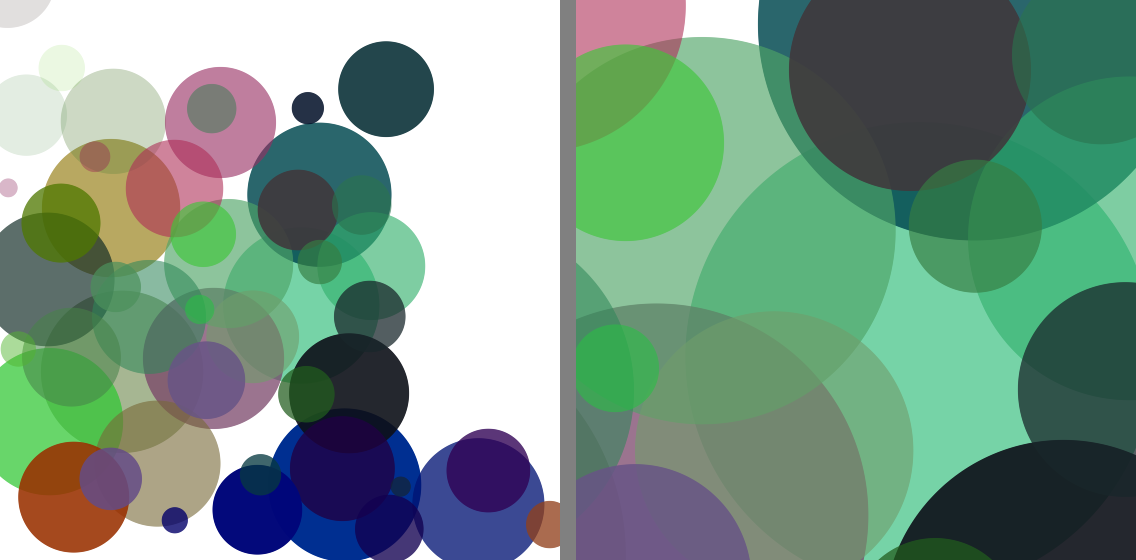
Left, the full canvas; right, a detail of the centre.
Reproduce this background procedurally as a Shadertoy shader.

```glsl
// Draws a crowd of overlapping translucent coloured discs on white.

vec3 hash3(float n) {
    vec3 p = fract(n * vec3(0.1031, 0.1030, 0.0973));
    p += dot(p, p.yzx + 33.33);
    return fract((p.xxy + p.yzz) * p.zyx);
}

// Evenly spread centres, leaving clearings at the right and along the top.
vec2 discCenter(float i) {
    vec2 spread = fract(vec2(0.31, 0.42) + i * vec2(0.7549, 0.5698));
    float top = mix(1.02, 0.84, smoothstep(0.0, 0.4, spread.x));
    float y = spread.y * top - 0.01;
    float right = mix(1.0, 0.70, smoothstep(0.10, 0.35, y));
    vec2 jitter = (hash3(i + 71.0).xy - 0.5) * 0.10;
    return vec2(spread.x * right, y) + jitter;
}

// Pigment with its opacity; navy gathers near the bottom.
vec4 discPigment(float i, float height) {
    float pick = fract(i * 0.618 + 0.27);
    float navyShare = mix(0.50, 0.03, smoothstep(0.15, 0.35, height));
    vec4 pigment = vec4(0.07, 0.22, 0.18, 0.82);                     // deep green
    if (pick < navyShare) pigment = vec4(0.07, 0.05, 0.40, 0.86);    // navy
    else if (pick < 0.52) pigment = vec4(0.28, 0.62, 0.34, 0.60);    // leaf green
    else if (pick < 0.70) pigment = vec4(0.56, 0.24, 0.36, 0.74);    // mauve
    else if (pick < 0.80) pigment = vec4(0.46, 0.29, 0.05, 0.86);    // brown
    pigment.rgb += (hash3(i + 13.0) - 0.5) * 0.36;
    pigment.a += (hash3(i + 37.0).x - 0.5) * 0.28;
    return clamp(pigment, 0.0, 1.0);
}

void mainImage(out vec4 fragColor, in vec2 fragCoord) {
    vec2 uv = fragCoord / iResolution.y;
    float edge = 0.6 / iResolution.y;
    vec3 color = vec3(1.0);

    // Layer the discs from large to small.
    const int discCount = 48;
    for (int k = 0; k < discCount; k++) {
        float i = float(k);
        vec2 center = discCenter(i);
        vec4 pigment = discPigment(i, center.y);

        // Discs grow smaller and paler toward the upper left corner.
        float strength = smoothstep(0.10, 0.55, distance(center, vec2(0.0, 1.0)));
        float radius = mix(0.145, 0.018, i / float(discCount - 1));
        radius *= mix(0.60, 1.0, strength);
        pigment.a *= mix(0.20, 1.0, strength);

        float inside = 1.0 - smoothstep(-edge, edge, distance(uv, center) - radius);
        color = mix(color, pigment.rgb, pigment.a * inside);
    }

    fragColor = vec4(color, 1.0);
}
```
